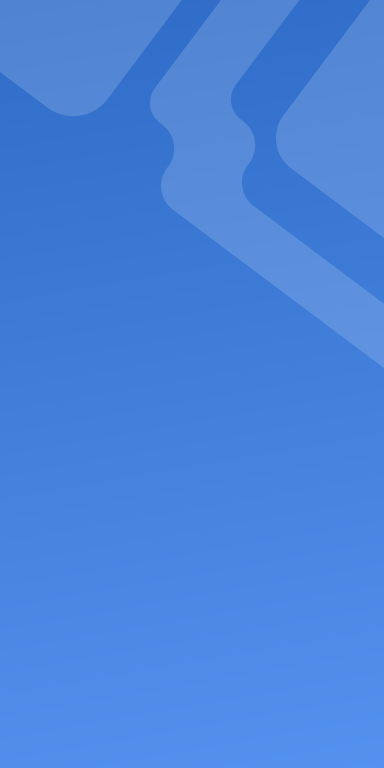
Reproduce this background procedurally as a Shadertoy shader.

```glsl
// Blue slanted gradient with three translucent white shapes near the top:
// two rounded corners and a wavy band between them. All edges follow one
// rotated frame, so each shape is built from rounded quadrant distances.

// Lengths are in canvas widths, measured from the top left corner, y up.
const vec3 DEEP_BLUE = vec3(0.184, 0.422, 0.782);
const vec3 LIGHT_BLUE = vec3(0.328, 0.572, 0.934);
const vec2 GRADIENT_DIR = vec2(0.17, -0.985);
const float VEIL_OPACITY = 0.158;

const vec2 AXIS_DOWN = vec2(0.8, -0.6);
const vec2 AXIS_UP = vec2(0.6, 0.8);

const vec2 LEFT_CENTER = vec2(0.1906, -0.1906);
const float LEFT_RADIUS = 0.112;
const vec2 RIGHT_CENTER = vec2(0.8177, -0.3594);
const float RIGHT_RADIUS = 0.099;

const vec2 BAND_UPPER = vec2(0.4557, -0.2682);
const float BAND_UPPER_RADIUS = 0.0651;
const vec2 BAND_LOWER = vec2(0.4961, -0.4844);
const float BAND_LOWER_RADIUS = 0.0768;
const float BAND_FILLET = 0.078;
const vec2 BAND_SHIFT = vec2(0.2109, 0.0091);

// Coordinates along the two slanted axes
vec2 toSlant(vec2 p) {
    return vec2(dot(p, AXIS_DOWN), dot(p, AXIS_UP));
}

// Signed distance to the quadrant x > 0, y > 0 grown by a radius
float roundedQuadrant(vec2 q, float radius) {
    return length(max(-q, 0.0)) + min(max(-q.x, -q.y), 0.0) - radius;
}

// Union of two shapes with a circular fillet where they meet
float filletUnion(float a, float b, float radius) {
    vec2 overlap = max(radius - vec2(a, b), 0.0);
    return max(radius, min(a, b)) - length(overlap);
}

// Region to the right of the wavy outline
float wavyRegion(vec2 p) {
    float upper = roundedQuadrant(toSlant(p - BAND_UPPER), BAND_UPPER_RADIUS);
    float lower = roundedQuadrant(toSlant(p - BAND_LOWER), BAND_LOWER_RADIUS);
    return filletUnion(upper, lower, BAND_FILLET);
}

void mainImage(out vec4 fragColor, in vec2 fragCoord) {
    vec2 p = (fragCoord - vec2(0.0, iResolution.y)) / iResolution.x;
    float pixel = 1.0 / iResolution.x;

    // Background gradient, spanning top left to bottom right
    vec2 farCorner = vec2(1.0, -iResolution.y / iResolution.x);
    float t = dot(p, GRADIENT_DIR) / dot(farCorner, GRADIENT_DIR);
    vec3 color = mix(DEEP_BLUE, LIGHT_BLUE, clamp(t, 0.0, 1.0));

    // Corner shapes; the left one opens the other way along the down axis
    vec2 leftPos = toSlant(p - LEFT_CENTER) * vec2(-1.0, 1.0);
    float leftShape = roundedQuadrant(leftPos, LEFT_RADIUS);
    float rightShape = roundedQuadrant(toSlant(p - RIGHT_CENTER), RIGHT_RADIUS);

    // Band: the wavy region minus its shifted copy
    float band = max(wavyRegion(p), -wavyRegion(p - BAND_SHIFT));

    // Translucent white veil with smooth edges
    float shapes = min(band, min(leftShape, rightShape));
    float coverage = clamp(0.5 - shapes / pixel, 0.0, 1.0);
    color = mix(color, vec3(1.0), VEIL_OPACITY * coverage);

    fragColor = vec4(color, 1.0);
}
```
